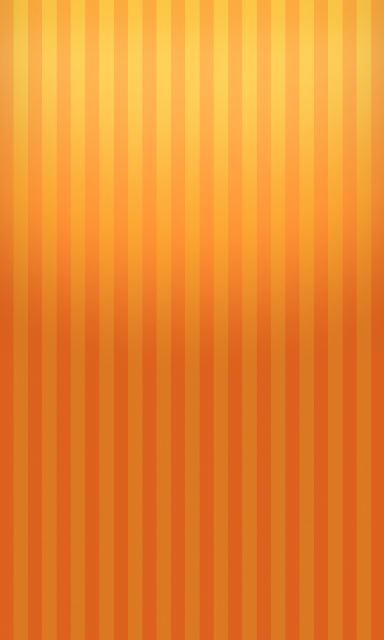
Give the GLSL for this pattern, as a Shadertoy shader.

```glsl
// Vertical two-tone orange stripes under a soft golden glow that fades downward.
#define STRIPE_COUNT 13.43    // stripe pairs across the canvas
#define FIRST_CENTER 0.727    // centre of the first light stripe, in pairs
#define LIGHT_WIDTH 0.508     // light share of each pair
#define GLOW_SAG 0.065        // how much earlier the glow fades at the sides
#define SIDE_SHADE 0.07       // darkening of the upper side edges
#define GRAIN 0.006           // strength of the fine tonal variation

float hash(vec2 p) {
    vec3 q = fract(vec3(p.xyx) * 0.1031);
    q += dot(q, q.yzx + 33.33);
    return fract((q.x + q.y) * q.z);
}

// Coverage of the light stripes, smoothed over one pixel.
float lightStripe(float x) {
    float pairs = x * STRIPE_COUNT - FIRST_CENTER;
    float edge = abs(fract(pairs + 0.5) - 0.5) - 0.5 * LIGHT_WIDTH;
    float pixel = STRIPE_COUNT / iResolution.x;
    return 1.0 - smoothstep(-0.5 * pixel, 0.5 * pixel, edge);
}

// Three-colour vertical ramp: glow, saturated middle, flat base.
vec3 ramp(vec3 glow, vec3 middle, vec3 base, float depth) {
    vec3 color = mix(glow, middle, smoothstep(0.10, 0.42, depth));
    return mix(color, base, smoothstep(0.34, 0.59, depth));
}

void mainImage(out vec4 fragColor, in vec2 fragCoord) {
    vec2 uv = fragCoord / iResolution.xy;
    float down = 1.0 - uv.y;
    float side = 2.0 * uv.x - 1.0;

    // The glow hangs lowest in the middle.
    float depth = down + GLOW_SAG * side * side;
    vec3 lightColor = ramp(vec3(1.00, 0.82, 0.35), vec3(0.99, 0.64, 0.19),
                           vec3(0.86, 0.471, 0.135), depth);
    vec3 darkColor = ramp(vec3(1.00, 0.715, 0.32), vec3(1.00, 0.575, 0.20),
                          vec3(0.862, 0.383, 0.112), depth);
    vec3 color = mix(darkColor, lightColor, lightStripe(uv.x));

    // Slightly deeper tone along the top and the upper sides.
    color -= vec3(0.01, 0.045, 0.08) * (1.0 - smoothstep(0.0, 0.10, down));
    float upper = 1.0 - smoothstep(0.30, 0.60, down);
    color *= 1.0 - SIDE_SHADE * upper * pow(abs(side), 6.0);

    // Fine grain on a canvas-relative grid.
    color += GRAIN * (hash(floor(uv * vec2(308.0, 512.0))) - 0.5);
    fragColor = vec4(clamp(color, 0.0, 1.0), 1.0);
}
```
